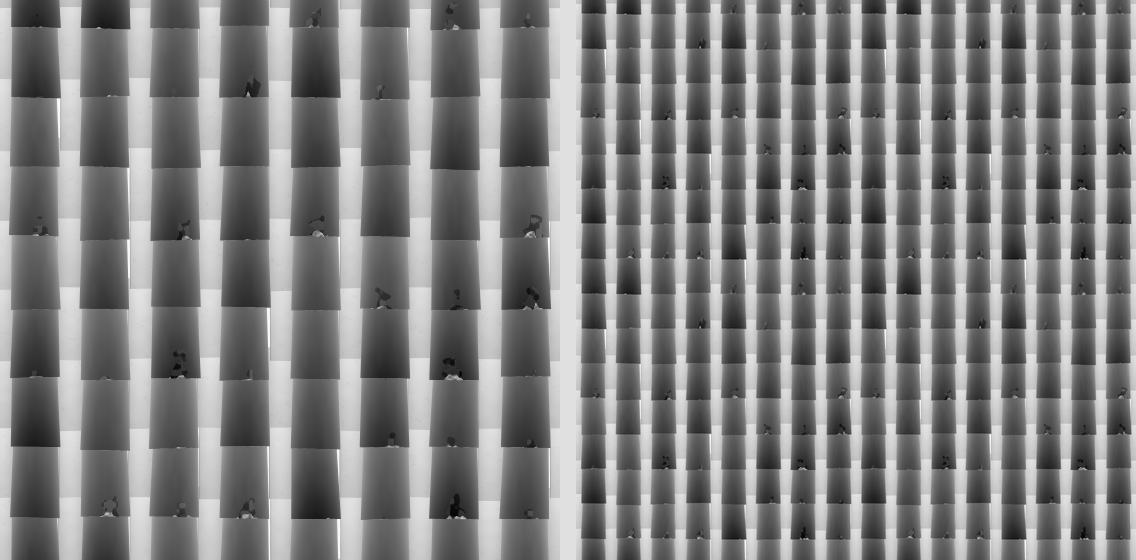
Left, the tile; right, the same tile 2 across and 2 down.
A WebGL 1 fragment shader for this pattern:

```glsl
precision highp float;
// Grey relief of barrel roof tiles: 8 columns of dark tapered covers over pale pans.
// Every cover and pan is painted from the low row to the high row, so each course
// overlaps the one below; hashed wrapped cell numbers vary shape, tone and chips.

uniform vec2 u_resolution;

float pixel;

float hash(vec2 p) {
    return fract(sin(dot(p, vec2(127.1, 311.7))) * 43758.545);
}

float noise(vec2 p) {
    vec2 i = floor(p), f = fract(p);
    f = f * f * (3.0 - 2.0 * f);
    return mix(mix(hash(i), hash(i + vec2(1, 0)), f.x),
               mix(hash(i + vec2(0, 1)), hash(i + vec2(1, 1)), f.x), f.y);
}

// Signed random value in -1..1 for one cell and one property
float jitter(vec2 cell, float property) {
    return 2.0 * hash(cell + property * vec2(17.3, 9.1)) - 1.0;
}

// Antialiased coverage of the region where distance is negative
float fill(float distance) {
    return clamp(0.5 - distance / pixel, 0.0, 1.0);
}

float paintPan(float under, vec2 p, vec2 id) {
    vec2 cell = mod(id, 8.0);
    float x = p.x - id.x;
    float y = p.y - id.y - 0.87 - 0.03 * jitter(cell, 1.0) + 0.03 * x * jitter(cell, 2.0);

    // The left side sometimes stops short of the cover and leaves a bright gap
    float gap = 0.5 + 0.5 * jitter(cell, 3.0);
    float left = -0.19 + 0.05 * gap * gap + 0.004 * noise(vec2(y * 14.0, gap * 40.0));
    float cover = fill(left - x) * fill(-y) * fill(y - 1.15);

    float shade = mix(0.775, 0.885, clamp(y, 0.0, 1.0)) - 3.0 * x * x;
    shade += 0.012 * jitter(cell, 4.0);
    vec2 grain = vec2(x, y) + cell * 5.0 + 3.0;
    shade += 0.016 * (noise(grain * 9.0) - 0.5);
    shade -= 0.025 * smoothstep(0.8, 0.95, noise(grain * 32.0));
    shade -= 0.12 * (1.0 - smoothstep(0.0, 0.008 + pixel, abs(x - left)));
    return mix(under, shade, cover);
}

// Broken flakes and pale splinters around the lower lip of a cover
float chipShade(float shade, vec2 q, vec2 cell) {
    float damage = smoothstep(-0.25, 1.0, jitter(cell, 11.0));
    q.x -= 0.03 + 0.1 * jitter(cell, 12.0);
    vec2 grain = q + cell * 7.0 + 2.0;

    float reach = damage - length(q / vec2(0.13, 0.38));
    float flake = smoothstep(0.0, 0.07, reach + 0.9 * (noise(grain * 11.0) - 0.5))
                * smoothstep(0.05, 0.2, damage) * smoothstep(0.5, 0.35, q.y);
    float facet = noise(grain * vec2(17.0, 12.0) + 31.0);
    shade -= 0.07 * flake * damage;
    shade += 0.10 * flake * smoothstep(0.52, 0.57, facet);
    shade -= 0.05 * flake * smoothstep(0.40, 0.36, facet);

    float taper = max(0.0, 1.0 - q.x * q.x / 0.024);
    float height = 0.17 * damage * taper * (noise(vec2(grain.x * 20.0, cell.y * 3.0)) - 0.3);
    float splinter = fill(q.y - height) * step(0.0, height);
    return mix(shade, mix(0.3, 0.78, noise(grain * 25.0 + 9.0)), splinter);
}

float paintCover(float under, vec2 p, vec2 id) {
    vec2 cell = mod(id, 8.0);
    float x = p.x - id.x - 0.5;
    float y = p.y - id.y - 0.6 - 0.035 * jitter(cell, 5.0) + 0.03 * x * jitter(cell, 6.0);

    // Tapered body with a slightly shifted foot and head
    x -= mix(0.018 * jitter(cell, 7.0), 0.016 * jitter(cell, 8.0), y);
    float halfWidth = mix(0.355, 0.324, y);
    float side = x / halfWidth;
    float cover = fill(abs(x) - halfWidth) * fill(-y) * fill(y - 1.2);

    // Dark crown, brighter flanks, darker foot
    float dark = 0.5 + 0.5 * jitter(cell, 9.0);
    float foot = mix(0.26, 0.09, dark * dark);
    float head = mix(0.41, 0.33, dark);
    float shade = mix(foot, head, clamp(y, 0.0, 1.0));
    shade += 0.20 * side * side + 0.07 * pow(abs(side), 8.0);
    shade += 0.02 * (noise(vec2(x * 14.0, y * 4.0) + cell * 6.0) - 0.5);
    shade = chipShade(shade, vec2(x, y), cell);
    return mix(under, shade, cover);
}

void main() {
    vec2 p = gl_FragCoord.xy / u_resolution * 8.0;
    pixel = 8.0 / min(u_resolution.x, u_resolution.y);

    float shade = 0.97;
    for (int k = -1; k <= 1; k++) {
        shade = paintPan(shade, p, floor(p + vec2(0.5, -0.87)) + vec2(0.0, float(k)));
    }
    for (int k = -1; k <= 1; k++) {
        shade = paintCover(shade, p, floor(p - vec2(0.0, 0.6)) + vec2(0.0, float(k)));
    }
    gl_FragColor = vec4(vec3(clamp(shade, 0.0, 1.0)), 1.0);
}
```
